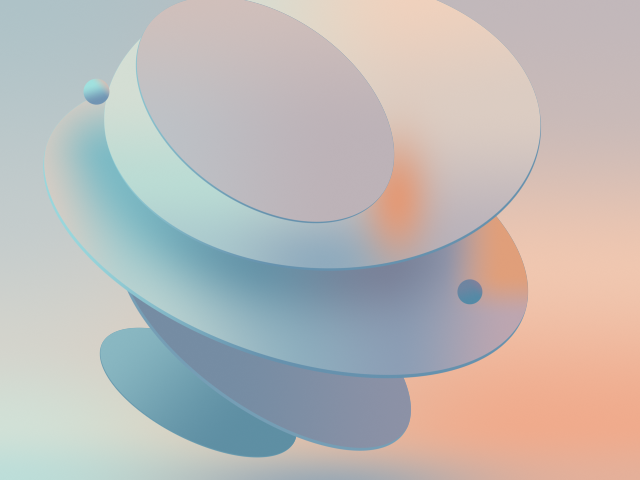
Reproduce this background procedurally as a Shadertoy shader.

```glsl
// Floating tilted discs and two small balls over a soft teal-to-peach haze.
// Each disc is a sheared ellipse: a rim, then a slightly shifted face on top,
// coloured by smooth blends, soft elliptical glows and a cast shadow.

struct Disc { vec2 center; vec2 halfSize; float tilt; };

// Approximate signed distance to a tilted ellipse given by its half extents.
float discDistance(vec2 p, Disc d) {
    vec2 q = (p - d.center) / d.halfSize;
    vec2 g = (q - d.tilt * q.yx) / (1.0 - d.tilt * d.tilt);
    float k = sqrt(max(dot(q, g), 1e-6));
    return (k - 1.0) * k / max(length(g / d.halfSize), 1e-4);
}

float coverage(float dist, float pixel) {
    return 1.0 - smoothstep(-0.7 * pixel, 0.7 * pixel, dist);
}

float glow(vec2 p, vec2 center, vec2 radius) {
    vec2 q = (p - center) / radius;
    return exp(-dot(q, q));
}

vec3 blend(vec3 a, vec3 b, float from, float to, float x) {
    return mix(a, b, smoothstep(from, to, x));
}

float hash(vec2 p) {
    vec3 q = fract(vec3(p.xyx) * 0.1031);
    q += dot(q, q.yzx + 33.33);
    return fract((q.x + q.y) * q.z);
}

vec3 paintDisc(vec3 under, vec2 p, Disc d, vec3 rim, vec3 face, vec2 lift, float pixel) {
    vec3 color = mix(under, rim, coverage(discDistance(p, d), pixel));
    float inner = max(discDistance(p - lift, d), discDistance(p, d));
    return mix(color, face, coverage(inner, pixel));
}

vec3 paintBall(vec3 under, vec2 p, vec2 center, float radius,
               vec3 low, vec3 high, vec3 side, float pixel) {
    vec2 q = (p - center) / radius;
    vec3 color = blend(low, high, -0.8, 0.7, q.y - 0.3 * q.x);
    color = mix(color, side, smoothstep(0.2, 1.3, dot(q, vec2(0.75, 0.66))));
    return mix(under, color, coverage(length(p - center) - radius, pixel));
}

vec3 haze(vec2 p) {
    vec3 left = blend(vec3(0.74, 0.87, 0.85), vec3(0.82, 0.88, 0.84), 0.0, 0.12, p.y);
    left = blend(left, vec3(0.83, 0.83, 0.80), 0.10, 0.30, p.y);
    left = blend(left, vec3(0.77, 0.80, 0.80), 0.25, 0.55, p.y);
    left = blend(left, vec3(0.68, 0.76, 0.78), 0.45, 1.05, p.y);
    vec3 right = blend(vec3(0.90, 0.69, 0.60), vec3(0.94, 0.67, 0.55), 0.0, 0.12, p.y);
    right = blend(right, vec3(0.94, 0.78, 0.69), 0.10, 0.46, p.y);
    right = blend(right, vec3(0.79, 0.73, 0.72), 0.42, 0.78, p.y);
    right = blend(right, vec3(0.76, 0.72, 0.73), 0.70, 1.0, p.y);
    vec3 color = blend(left, right, 0.0, 1.12, p.x);
    return mix(color, vec3(0.55, 0.64, 0.71), 0.85 * glow(p, vec2(0.68, -0.02), vec2(0.30, 0.065)));
}

vec3 wideFace(vec2 p, float shadowDist) {
    vec3 color = blend(vec3(0.87, 0.81, 0.77), vec3(0.74, 0.83, 0.82), 0.08, 0.32, p.x - 0.35 * (p.y - 0.55));
    color = blend(color, vec3(0.56, 0.69, 0.75), 0.30, 0.66, p.x);
    color = blend(color, vec3(0.55, 0.62, 0.71), 0.58, 0.86, p.x);
    color = blend(color, vec3(0.74, 0.65, 0.69), 0.82, 1.08, p.x);
    vec3 shade = blend(vec3(0.49, 0.73, 0.77), vec3(0.40, 0.58, 0.66), 0.22, 0.56, p.x);
    shade = blend(shade, vec3(0.48, 0.51, 0.60), 0.50, 0.82, p.x);
    float amount = exp(-pow(max(shadowDist, 0.0) / 0.10, 2.0));
    amount *= smoothstep(0.84, 0.66, p.y) * smoothstep(1.06, 0.80, p.x);
    color = mix(color, shade, amount);
    float ember = smoothstep(0.92, 1.05, p.x) * smoothstep(0.335, 0.43, p.y);
    return mix(color, vec3(0.89, 0.62, 0.46), 0.92 * ember);
}

vec3 bowlFace(vec2 p) {
    vec3 pale = blend(vec3(0.73, 0.70, 0.73), vec3(0.86, 0.80, 0.76), 0.48, 0.78, p.y);
    pale = blend(pale, vec3(0.94, 0.82, 0.74), 0.74, 1.02, p.y - 0.15 * (p.x - 0.8));
    vec3 mint = blend(vec3(0.68, 0.80, 0.81), vec3(0.73, 0.86, 0.83), 0.48, 0.63, p.y);
    mint = blend(mint, vec3(0.83, 0.87, 0.83), 0.60, 0.82, p.y);
    vec3 color = blend(mint, pale, 0.42, 0.88, p.x);
    color = mix(color, vec3(0.54, 0.66, 0.74), 0.85 * glow(p, vec2(0.68, 0.45), vec2(0.17, 0.085)));
    return mix(color, vec3(0.89, 0.60, 0.46), 0.95 * glow(p, vec2(0.828, 0.585), vec2(0.064, 0.115)));
}

void mainImage(out vec4 fragColor, in vec2 fragCoord) {
    vec2 p = fragCoord / iResolution.y;
    float pixel = 1.0 / iResolution.y;
    Disc small = Disc(vec2(0.413, 0.182), vec2(0.205, 0.135), -0.60);
    Disc lower = Disc(vec2(0.552, 0.306), vec2(0.304, 0.245), -0.65);
    Disc wide = Disc(vec2(0.595, 0.523), vec2(0.505, 0.311), -0.419);
    Disc bowl = Disc(vec2(0.672, 0.743), vec2(0.455, 0.307), -0.03);
    Disc top = Disc(vec2(0.552, 0.771), vec2(0.269, 0.236), -0.394);
    vec3 rim = blend(vec3(0.60, 0.84, 0.86), vec3(0.40, 0.57, 0.68), 0.12, 0.60, p.x);
    vec3 color = haze(p);

    // Lower discs
    vec3 face = blend(vec3(0.54, 0.72, 0.76), vec3(0.37, 0.56, 0.64), 0.0, 0.48, p.x - p.y + 0.08);
    color = paintDisc(color, p, small, vec3(0.40, 0.60, 0.68), face, vec2(0.001, 0.002), pixel);
    face = blend(vec3(0.46, 0.55, 0.64), vec3(0.55, 0.57, 0.65), 0.45, 0.88, p.x);
    color = paintDisc(color, p, lower, vec3(0.46, 0.62, 0.71), face, vec2(0.003, 0.006), pixel);

    // Wide disc with its cast shadow and the ball resting on it
    face = wideFace(p, discDistance(p, bowl));
    color = paintDisc(color, p, wide, rim, face, vec2(0.002, 0.007), pixel);
    color = paintBall(color, p, vec2(0.979, 0.392), 0.026, vec3(0.33, 0.54, 0.65),
                      vec3(0.43, 0.52, 0.63), vec3(0.52, 0.50, 0.60), pixel);

    // Bowl and its flat top
    color = paintDisc(color, p, bowl, rim, bowlFace(p), vec2(-0.001, 0.005), pixel);
    face = blend(vec3(0.74, 0.76, 0.78), vec3(0.74, 0.70, 0.72), 0.28, 0.72, p.x);
    face = blend(face, vec3(0.82, 0.75, 0.73), 0.70, 1.05, p.y);
    color = paintDisc(color, p, top, rim, face, vec2(0.002, 0.003), pixel);
    color = paintBall(color, p, vec2(0.201, 0.809), 0.027, vec3(0.44, 0.58, 0.70),
                      vec3(0.63, 0.88, 0.87), vec3(0.87, 0.72, 0.68), pixel);

    // Fine dither against banding
    color += (hash(fragCoord) - 0.5) / 255.0;
    fragColor = vec4(color, 1.0);
}
```
